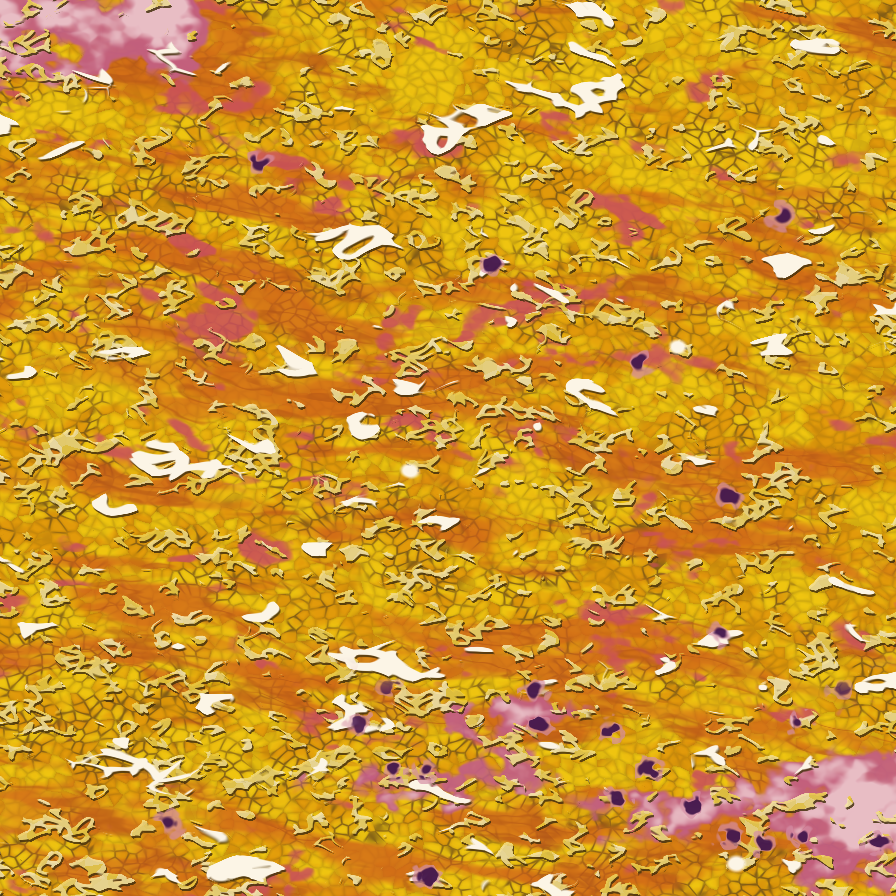
A Shadertoy shader for this texture:

```glsl
// Stained tissue: packed golden cells crossed by orange fibres, with pink islands,
// small torn white gaps and dark violet nuclei. Everything is built from cellular
// noise: nearest-point borders for cells and gaps, blended point values for mottling.

const vec3 GOLD = vec3(0.90, 0.74, 0.06);
const vec3 AMBER = vec3(0.85, 0.58, 0.04);
const vec3 ORANGE = vec3(0.81, 0.38, 0.10);
const vec3 OLIVE = vec3(0.45, 0.32, 0.09);
const vec3 CREAM = vec3(0.97, 0.91, 0.70);
const vec3 ROSE = vec3(0.79, 0.31, 0.36);
const vec3 MAUVE = vec3(0.76, 0.37, 0.52);
const vec3 PALE_PINK = vec3(0.91, 0.74, 0.77);
const vec3 VIOLET = vec3(0.25, 0.08, 0.29);

float hash(vec2 p) {
    vec3 q = fract(p.xyx * 0.1031);
    q += dot(q, q.yzx + 33.33);
    return fract((q.x + q.y) * q.z);
}

vec2 cellPoint(vec2 cell) {
    return vec2(hash(cell + 17.3), hash(cell + 71.9));
}

// x: distance to the border between two cells, y: random value of the cell
vec2 cells(vec2 p) {
    vec2 base = floor(p);
    float first = 9.0, second = 9.0, id = 0.0;
    for (int j = -1; j <= 1; j++)
    for (int i = -1; i <= 1; i++) {
        vec2 cell = base + vec2(i, j);
        float d = length(cell + cellPoint(cell) - p);
        if (d < first) { second = first; first = d; id = hash(cell); }
        else second = min(second, d);
    }
    return vec2(second - first, id);
}

// Smooth cellular noise: random cell values blended by distance
float softCells(vec2 p) {
    vec2 base = floor(p);
    float sum = 0.0, total = 0.0;
    for (int j = -1; j <= 1; j++)
    for (int i = -1; i <= 1; i++) {
        vec2 cell = base + vec2(i, j);
        vec2 d = cell + cellPoint(cell) - p;
        float weight = exp(-5.0 * dot(d, d));
        sum += weight * hash(cell);
        total += weight;
    }
    return 0.5 + 1.4 * (sum / total - 0.5);
}

float layered(vec2 p) {
    return 0.5 * softCells(p) + 0.3 * softCells(p * 2.1 + 7.0) + 0.2 * softCells(p * 4.3 + 19.0);
}

float blob(vec2 p, vec2 center, vec2 radius) {
    vec2 d = (p - center) / radius;
    return exp(-dot(d, d));
}

// Torn gaps: cell borders that open up only where the noise exceeds a threshold
float gaps(vec2 p, vec2 scale, float threshold, float opening) {
    vec2 q = p * scale;
    q += 0.25 * sin(q.yx * vec2(2.3, 2.1) + 1.7 * sin(q.xy * 0.7));
    float width = opening * smoothstep(threshold, threshold + 0.2, softCells(q * 0.9 + 31.0));
    return smoothstep(0.0, 0.16, width - cells(q).x);
}

// Scattered, slightly ragged dots
float spots(vec2 p, float scale, float chance, float radius, float ragged) {
    vec2 q = p * scale, cell = floor(q);
    vec2 d = q - cell - 0.35 - 0.3 * cellPoint(cell + 5.0);
    float size = radius * (1.0 + ragged * (softCells(q * 5.0) - 0.5));
    float inside = 1.0 - smoothstep(size - 0.04, size + 0.04, length(d * vec2(0.9, 1.1)));
    return inside * step(hash(cell + 3.7), chance);
}

float pinkIslands(vec2 p) {
    return blob(p, vec2(0.0, 0.99), vec2(0.13, 0.10)) + blob(p, vec2(0.19, 0.97), vec2(0.06, 0.05))
         + blob(p, vec2(1.0, 0.1), vec2(0.12, 0.10)) + 0.9 * blob(p, vec2(0.49, 0.13), vec2(0.13, 0.04))
         + 0.9 * blob(p, vec2(0.57, 0.21), vec2(0.06, 0.03)) + 0.6 * blob(p, vec2(0.78, 0.1), vec2(0.16, 0.04));
}

void mainImage(out vec4 fragColor, in vec2 fragCoord) {
    vec2 p = fragCoord / iResolution.y;
    vec2 flow = p + vec2(0.0, 0.13 * p.x + 0.012 * sin(p.x * 11.0 + 3.0 * sin(p.y * 7.0)));
    float band = blob(p, vec2(0.42, 0.7), vec2(0.38, 0.14));
    float mottle = layered(p * vec2(19.0, 27.0));
    float clump = layered(flow * vec2(8.0, 14.0) + 40.0);

    // Packed cells with thin, broken olive outlines
    vec2 cell = cells(p * vec2(72.0, 86.0) + 0.25 * sin(p.yx * 90.0));
    vec3 color = mix(AMBER, GOLD, smoothstep(0.3, 0.66, 0.35 * cell.y + 0.65 * mottle));
    color *= 0.97 + 0.07 * smoothstep(0.1, 0.6, cell.x);
    float outline = 1.0 - smoothstep(0.0, 0.26, cell.x);
    float broken = smoothstep(0.45, 0.8, 0.5 * clump + 0.5 * softCells(p * 47.0 + 13.0));
    color = mix(color, OLIVE, outline * (0.12 + 0.7 * broken));

    // Orange fibres and rosy streaks along the flow
    float fibre = layered(flow * vec2(6.0, 25.0)) + 0.08 * band;
    color = mix(color, ORANGE, 0.75 * smoothstep(0.5, 0.85, fibre));
    float thread = 1.0 - smoothstep(0.0, 0.1, abs(layered(flow * vec2(9.0, 36.0) + 9.0) - 0.5));
    color = mix(color, ORANGE * 0.85, 0.5 * thread * smoothstep(0.42, 0.68, fibre));
    float streak = layered(flow * vec2(17.0, 30.0) + 5.0) + 0.13 * band;
    color = mix(color, ROSE, 0.85 * smoothstep(0.75, 0.95, streak));

    // Pink islands: mauve rim, pale centre
    float island = 0.6 * pinkIslands(p) + 0.55 * layered(p * vec2(21.0, 27.0) + 60.0);
    color = mix(color, MAUVE, 0.92 * smoothstep(0.57, 0.69, island));
    color = mix(color, PALE_PINK, smoothstep(0.68, 0.90, island + 0.3 * (mottle - 0.5)));

    // Small and large gaps, each with a dark lower edge
    float threshold = 0.87 - 0.32 * clump + 0.06 * smoothstep(0.5, 0.9, p.y);
    vec2 shadePoint = p + vec2(-0.0012, 0.0024);
    vec2 fine = vec2(58.0, 92.0), coarse = vec2(26.0, 50.0);
    float small = gaps(p, fine, threshold, 0.42);
    float large = gaps(p, coarse, 0.91, 0.5);
    float shade = max(gaps(shadePoint, fine, threshold, 0.42), gaps(shadePoint, coarse, 0.91, 0.5));
    color = mix(color, OLIVE * 0.6, 0.85 * shade);
    color = mix(color, mix(GOLD, CREAM, 0.25 + 0.75 * cell.y), 0.9 * small);
    color = mix(color, vec3(0.99, 0.96, 0.90), max(large, spots(p, 14.0, 0.02, 0.12, 0.2)));

    // Nuclei with a pink halo: crowded near the lower islands, rare elsewhere
    float crowd = smoothstep(0.32, 0.42, p.x) * smoothstep(0.27, 0.21, p.y);
    float halo = max(crowd * spots(p, 24.0, 0.2, 0.28, 1.2), spots(p + 0.37, 19.0, 0.025, 0.23, 1.2));
    float nuclei = max(crowd * spots(p, 24.0, 0.2, 0.17, 1.2), spots(p + 0.37, 19.0, 0.025, 0.14, 1.2));
    color = mix(color, mix(MAUVE, PALE_PINK, 0.5), 0.7 * halo);
    color = mix(color, VIOLET, 0.93 * nuclei);

    fragColor = vec4(color, 1.0);
}
```
